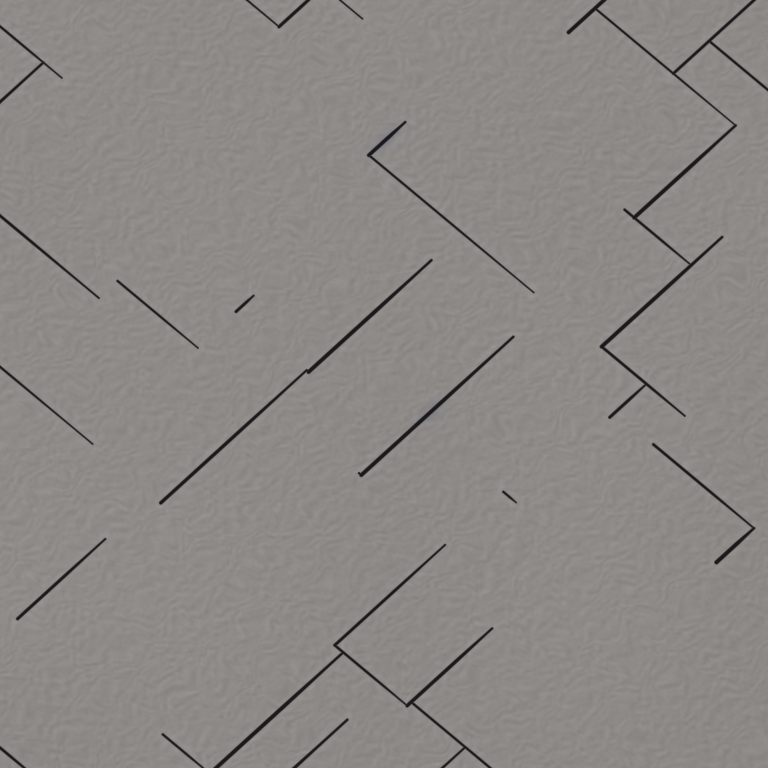
Write a WebGL 2 fragment shader that draws this pattern.

```glsl
#version 300 es
precision highp float;

uniform vec2 u_resolution;
out vec4 fragColor;

const vec2 RISING = vec2(0.740, 0.673);
const vec2 FALLING = vec2(0.768, -0.640);
const mat2 AXES = mat2(RISING, FALLING);
const float CELL_SIZE = 0.132;
const float KEEP_SHARE = 0.62;

const vec3 LEATHER = vec3(0.552, 0.540, 0.528);
const vec3 CREASE = vec3(0.085, 0.080, 0.085);
const vec3 SMUDGE = vec3(0.43, 0.42, 0.52);

float hash(vec2 p, float seed) {
    vec3 q = fract((p.xyx + seed * 17.37) * vec3(0.1031, 0.1030, 0.0973));
    q += dot(q, q.yzx + 33.33);
    return fract((q.x + q.y) * q.z);
}

float noise(vec2 p) {
    vec2 i = floor(p);
    vec2 f = fract(p);
    f = f * f * (3.0 - 2.0 * f);
    float low = mix(hash(i, 0.0), hash(i + vec2(1, 0), 0.0), f.x);
    float high = mix(hash(i + vec2(0, 1), 0.0), hash(i + vec2(1, 1), 0.0), f.x);
    return mix(low, high, f.y);
}

// Fine pebbled relief, lit from the upper left
float grain(vec2 p) {
    vec2 warp = vec2(noise(p * 35.0), noise(p * 35.0 + 19.0));
    vec2 q = p * vec2(135.0, 175.0) + warp * 3.0;
    float relief = noise(q) - noise(q + vec2(0.5, -0.6));
    return relief * 0.036 + (noise(p * 300.0) - 0.5) * 0.014;
}

float lineOffset(vec2 cell) {
    return mix(0.15, 0.85, hash(cell, 1.0));
}

// One crease per cell; trimmed ends stop at a side line and form corners
void creaseEnds(vec2 cell, bool rising, out vec2 a, out vec2 b) {
    vec2 along = rising ? vec2(1, 0) : vec2(0, 1);
    vec2 side = along.yx;
    float trimShare = rising ? 0.55 : 0.30;
    float before = lineOffset(cell - side);
    float after = lineOffset(cell + side);
    float start = lineOffset(cell - along) - 1.0;
    float end = lineOffset(cell + along) + 1.0;
    if (hash(cell, 2.0) < trimShare) start = min(before, after);
    if (hash(cell, 3.0) < trimShare) end = max(before, after);
    vec2 origin = cell + side * lineOffset(cell);
    a = AXES * (origin + along * start) * CELL_SIZE;
    b = AXES * (origin + along * end) * CELL_SIZE;
}

// x: distance to the segment, y: position along it from 0 to 1
vec2 segment(vec2 p, vec2 a, vec2 b) {
    vec2 ab = b - a;
    float t = clamp(dot(p - a, ab) / max(dot(ab, ab), 1e-6), 0.0, 1.0);
    return vec2(length(p - a - ab * t), t);
}

// x: dark line, y: pale rim, z: bluish smudge
vec3 creases(vec2 p, float pixel) {
    vec2 home = floor(inverse(AXES) * p / CELL_SIZE);
    float soft = max(0.0013, pixel * 0.75);
    vec3 marks = vec3(0.0);
    for (int y = -1; y <= 1; y++) {
        for (int x = -1; x <= 1; x++) {
            vec2 cell = home + vec2(x, y);
            if (hash(cell, 4.0) > KEEP_SHARE) continue;
            bool rising = mod(cell.x + cell.y, 2.0) < 0.5;
            vec2 a, b;
            creaseEnds(cell, rising, a, b);
            vec2 s = segment(p, a, b);

            float taper = mix(1.0, 0.65, smoothstep(0.5, 1.0, s.y));
            float halfWidth = (rising ? 0.0022 : 0.0016) * taper;
            halfWidth *= mix(0.85, 1.2, hash(cell, 5.0));
            float ink = 1.0 - smoothstep(halfWidth - soft, halfWidth + soft, s.x);
            float rim = exp(-pow((s.x - 0.006) / 0.0025, 2.0));

            float smudged = rising ? step(0.86, hash(cell, 6.0)) : 0.0;
            vec2 spread = vec2(s.x / 0.009, (s.y - 0.45) * length(b - a) / 0.025);
            float smudge = smudged * exp(-dot(spread, spread));
            marks = max(marks, vec3(ink, rim, smudge));
        }
    }
    return marks;
}

void main() {
    vec2 p = gl_FragCoord.xy / u_resolution.y;
    vec3 marks = creases(p + vec2(3.1, 1.7), 1.0 / u_resolution.y);

    // Leather ground with faint broad shading
    vec3 color = LEATHER + grain(p) + (noise(p * 4.0) - 0.5) * 0.012;
    color += marks.y * 0.014;
    color = mix(color, SMUDGE, marks.z * 0.4);
    color = mix(color, CREASE, marks.x * 0.96);
    fragColor = vec4(color, 1.0);
}
```
